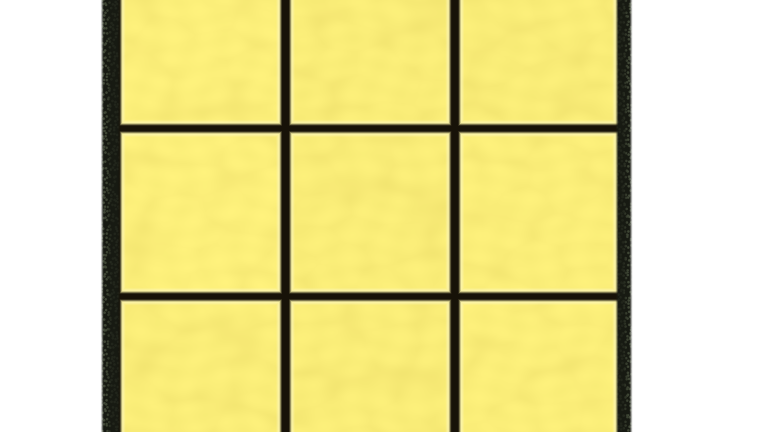
Reproduce this pattern procedurally as a WebGL 2 fragment shader.

```glsl
#version 300 es
precision highp float;
// A cropped grid of yellow squares, three across and three down, on white paper.
// Folded coordinates give soft dark rules; thicker speckled rails close the sides.
// Stretched cellular noise and layered sines add faint blotches to the yellow.

uniform vec2 u_resolution;
out vec4 fragColor;

// Lengths are in canvas heights; x is measured from the canvas centre.
const vec2 PITCH = vec2(0.392, 0.389);
const vec2 GRID_ORIGIN = vec2(-0.228, 0.3137);
const vec2 RULE_HALF = vec2(0.0112, 0.0095);
const vec2 RAIL_X = vec2(-0.633, 0.5555);      // left, right
const vec2 RAIL_HALF = vec2(0.0195, 0.0165);
const float SOFTNESS = 0.0045;
const float HALO_WIDTH = 0.012;
const float HALO_STRENGTH = 0.65;
const float BLOTCH_STRENGTH = 0.045;
const float CELL_VARIATION = 0.012;
const vec2 BLOTCH_SCALE = vec2(9.0, 16.0);
const float SPECKLE_SCALE = 110.0;

const vec3 PAPER = vec3(1.0);
const vec3 YELLOW = vec3(0.985, 0.935, 0.475);
const vec3 BLOTCH = vec3(0.93, 0.87, 0.42);
const vec3 HALO = vec3(0.99, 0.97, 0.74);
const vec3 RULE_INK = vec3(0.09, 0.07, 0.03);
const vec3 RAIL_INK = vec3(0.09, 0.10, 0.07);
const vec3 RAIL_FLECK = vec3(0.25, 0.28, 0.21);

vec2 hash2(vec2 p) {
    vec3 q = fract(p.xyx * vec3(0.1031, 0.1030, 0.0973));
    q += dot(q, q.yzx + 33.33);
    return fract((q.xx + q.yz) * q.zy);
}

// Distance to the nearest jittered feature point.
float cellular(vec2 p) {
    vec2 cell = floor(p);
    float nearest = 2.0;
    for (int j = -1; j <= 1; j++) {
        for (int i = -1; i <= 1; i++) {
            vec2 neighbour = cell + vec2(i, j);
            nearest = min(nearest, distance(p, neighbour + hash2(neighbour)));
        }
    }
    return nearest;
}

// Coverage of a shape with signed distance d.
float cover(float d, float blur) {
    return 1.0 - smoothstep(-blur, blur, d);
}

void main() {
    vec2 p = (gl_FragCoord.xy - vec2(0.5 * u_resolution.x, 0.0)) / u_resolution.y;
    float blur = max(SOFTNESS, 0.75 / u_resolution.y);

    // Distances to the repeated rules and the two side rails.
    vec2 gridPos = (p - GRID_ORIGIN) / PITCH;
    vec2 toRule = abs(fract(gridPos + 0.5) - 0.5) * PITCH - RULE_HALF;
    vec2 toRails = abs(p.x - RAIL_X) - RAIL_HALF;
    float ruleDist = min(toRule.x, toRule.y);
    float railDist = min(toRails.x, toRails.y);
    float inkDist = min(ruleDist, railDist);
    float panelDist = max(RAIL_X.x - p.x, p.x - RAIL_X.y);

    // Yellow squares with small tone changes and horizontal smears.
    float blotch = smoothstep(0.3, 0.9, cellular(p * BLOTCH_SCALE + 20.0));
    float weave = sin(p.x * 83.0 + 2.0 * sin(p.y * 19.0))
                + sin(p.y * 117.0 + 1.5 * sin(p.x * 23.0));
    float cellTone = hash2(floor(gridPos) + 7.0).x - 0.5;
    vec3 fill = mix(YELLOW, BLOTCH, blotch * BLOTCH_STRENGTH * 8.0);
    fill += weave * BLOTCH_STRENGTH * 0.1 + cellTone * CELL_VARIATION;

    // Pale fringe beside the ink.
    float halo = 1.0 - smoothstep(0.3 * HALO_WIDTH, HALO_WIDTH, inkDist);
    fill = mix(fill, HALO, halo * HALO_STRENGTH);
    float panel = cover(panelDist, blur);
    vec3 color = mix(PAPER, fill, panel);

    // Inner rules, then the flecked rails.
    color = mix(color, RULE_INK, cover(ruleDist, blur) * panel);
    float fleck = 1.0 - smoothstep(0.15, 0.5, cellular(p * SPECKLE_SCALE + 90.0));
    float outerEdge = smoothstep(-0.004, 0.012, panelDist);
    vec3 rail = mix(RAIL_INK, RAIL_FLECK, fleck * (0.25 + 0.75 * outerEdge));
    color = mix(color, rail, cover(railDist, blur));

    fragColor = vec4(clamp(color, 0.0, 1.0), 1.0);
}
```
